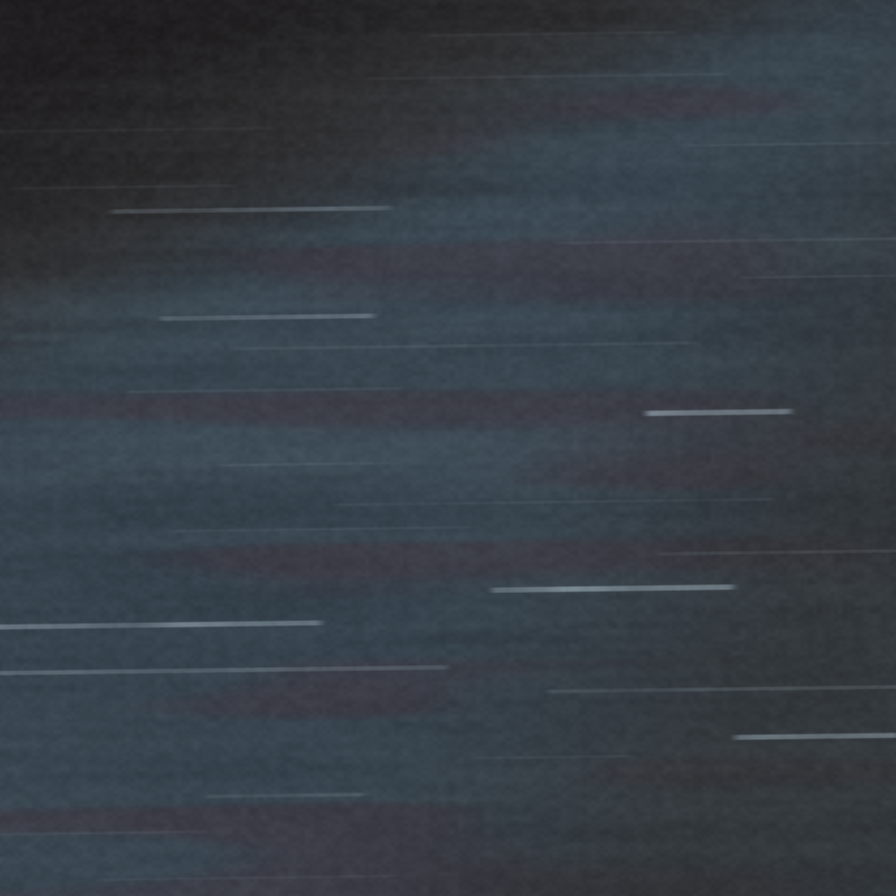
This texture is drawn by a WebGL 2 fragment shader. Its source:

```glsl
#version 300 es
precision highp float;
// Dim slate-blue motion blur: stretched noise makes nearly level bands,
// a warm shadow fills the upper left, and thin pale streaks cross the field.
// Fine value noise adds a soft woven grain over everything.

uniform vec2 u_resolution;
out vec4 fragColor;

const vec3 SHADOW = vec3(0.125, 0.118, 0.124);
const vec3 WARM_GREY = vec3(0.188, 0.190, 0.196);
const vec3 DEEP_SLATE = vec3(0.190, 0.232, 0.272);
const vec3 PALE_SLATE = vec3(0.260, 0.322, 0.362);
const vec3 PLUM = vec3(0.245, 0.215, 0.255);
const vec3 STREAK = vec3(0.56, 0.62, 0.66);
const float TILT = 0.013;
const int STREAK_COUNT = 26;

float hash(vec2 p) {
    return fract(sin(dot(p, vec2(127.1, 311.7))) * 43758.55);
}

float valueNoise(vec2 p) {
    vec2 cell = floor(p);
    vec2 f = fract(p);
    f = f * f * (3.0 - 2.0 * f);
    float low = mix(hash(cell), hash(cell + vec2(1.0, 0.0)), f.x);
    float high = mix(hash(cell + vec2(0.0, 1.0)), hash(cell + vec2(1.0, 1.0)), f.x);
    return mix(low, high, f.y);
}

// Wide, middle and hairline bands, centred on zero.
float bands(vec2 p) {
    float wide = valueNoise(p * vec2(1.6, 13.0) + 3.7) - 0.5;
    float middle = valueNoise(p * vec2(3.0, 42.0) + 19.3) - 0.5;
    float hairline = valueNoise(p * vec2(6.0, 130.0) + 41.9) - 0.5;
    return 0.55 * wide + 0.38 * middle + 0.28 * hairline;
}

// Soft clumps plus finer speckle, centred on zero.
float grain(vec2 p) {
    float clumps = valueNoise(p * vec2(95.0, 125.0) + 7.1) - 0.5;
    float speckle = valueNoise(p * vec2(210.0, 240.0) + 53.0) - 0.5;
    return 0.6 * clumps + 0.5 * speckle;
}

// Coverage of a level line with tapered ends.
float streak(vec2 p, vec2 start, float len, float halfWidth, float blur) {
    float across = 1.0 - smoothstep(halfWidth - blur, halfWidth + blur, abs(p.y - start.y));
    float along = smoothstep(-0.008, 0.008, p.x - start.x)
                * (1.0 - smoothstep(-0.008, 0.008, p.x - start.x - len));
    return across * along;
}

// Strongest of the scattered streaks; most are faint, a few are bright.
float streaks(vec2 p, float blur) {
    float total = 0.0;
    for (int i = 0; i < STREAK_COUNT; i++) {
        float id = float(i);
        float y = (id + 0.15 + 0.7 * hash(vec2(id, 1.3))) / float(STREAK_COUNT);
        float x = hash(vec2(id, 2.9)) * 1.1 - 0.25;
        float len = mix(0.15, 0.6, hash(vec2(id, 4.1)));
        float power = hash(vec2(id, 5.7));
        float strength = 0.12 + 0.75 * pow(power, 4.0);
        float halfWidth = mix(0.0014, 0.0030, power * power);
        float flicker = 0.55 + 0.45 * valueNoise(vec2(p.x * 14.0, id * 3.0));
        total = max(total, strength * flicker * streak(p, vec2(x, y), len, halfWidth, blur));
    }
    return total;
}

void main() {
    vec2 uv = gl_FragCoord.xy / u_resolution;
    vec2 p = vec2(uv.x, uv.y - TILT * uv.x);
    float blur = max(0.0014, 0.7 / u_resolution.y);
    float band = bands(p);

    // Banded slate, lighter toward the lower left
    float cornerGlow = 1.0 - smoothstep(0.0, 0.6, length(uv * vec2(0.9, 1.3)));
    float tone = 0.45 + 0.85 * band + 0.25 * cornerGlow;
    vec3 color = mix(DEEP_SLATE, PALE_SLATE, clamp(tone, -0.2, 1.2));

    // Broken plum bands
    float plum = smoothstep(0.64, 0.88, valueNoise(p * vec2(2.6, 24.0) + 71.0));
    color = mix(color, PLUM, 0.55 * plum);

    // Warm falloff at the lower right
    float lowerRight = smoothstep(0.85, 1.35, uv.x + 0.6 * (1.0 - uv.y));
    color = mix(color, WARM_GREY + 0.03 * band, 0.65 * lowerRight);

    // Diagonal shadow over the upper left, with edges frayed by the bands
    float depth = 1.0 - uv.y + 0.43 * uv.x + 0.07 * band;
    color = mix(WARM_GREY + 0.04 * band, color, smoothstep(0.27, 0.48, depth));
    color = mix(SHADOW + 0.02 * band, color, smoothstep(0.08, 0.36, depth));

    // Pale streaks and grain
    float shade = mix(0.55, 1.0, smoothstep(0.1, 0.45, depth));
    color = mix(color, STREAK, shade * streaks(p, blur));
    color += 0.042 * grain(uv) * vec3(0.92, 1.0, 1.04);
    fragColor = vec4(color, 1.0);
}
```
